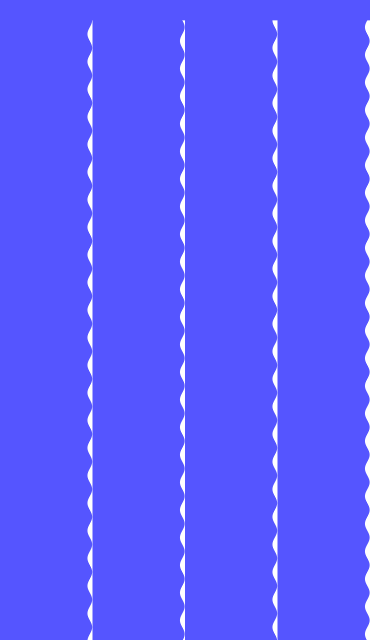
This pattern is drawn by a WebGL 1 fragment shader. Its source:

```glsl
precision highp float;
// Four blue columns, each closed on its right by a thin white strip.
// The strip has a straight right edge and a sine-wave left edge; the wave
// slips by a quarter cycle per column. Edges use exact box coverage.

uniform vec2 u_resolution;

const vec3 BLUE = vec3(0.333, 0.333, 1.0);
const vec3 WHITE = vec3(0.995, 0.995, 1.0);

const float COLUMNS = 4.0;
const float WAVES_DOWN = 23.2;      // wave cycles over the full height
const float FIRST_BULGE = 0.236;    // phase of the first column, in cycles
const float COLUMN_SLIP = 0.25;     // phase added per column, in cycles
const float MEAN_WIDTH = 0.0073;    // strip width, in canvas widths
const float WAVE_AMPLITUDE = 0.0063;
const float TOP_MARGIN = 0.0318;    // plain band, in canvas heights
const float TAU = 6.2831853;

// Fraction of a pixel centred at s that lies between lo and hi.
float coverage(float s, float lo, float hi, float pixel) {
  float overlap = min(s + 0.5 * pixel, hi) - max(s - 0.5 * pixel, lo);
  return clamp(overlap / pixel, 0.0, 1.0);
}

// Width of the strip at a given depth below the top.
float stripWidth(float depth, float column) {
  float cycles = depth * WAVES_DOWN - FIRST_BULGE - column * COLUMN_SLIP;
  return MEAN_WIDTH + WAVE_AMPLITUDE * cos(TAU * cycles);
}

void main() {
  vec2 uv = gl_FragCoord.xy / u_resolution;
  vec2 pixel = 1.0 / u_resolution;
  float depth = 1.0 - uv.y;

  // Nearest column boundary, and distance to its left.
  float boundary = floor(uv.x * COLUMNS + 0.5);
  float leftOf = boundary / COLUMNS - uv.x;

  float strip = coverage(leftOf, 0.0, stripWidth(depth, boundary - 1.0), pixel.x);
  strip *= coverage(depth, TOP_MARGIN, 2.0, pixel.y);

  gl_FragColor = vec4(mix(BLUE, WHITE, strip), 1.0);
}
```
